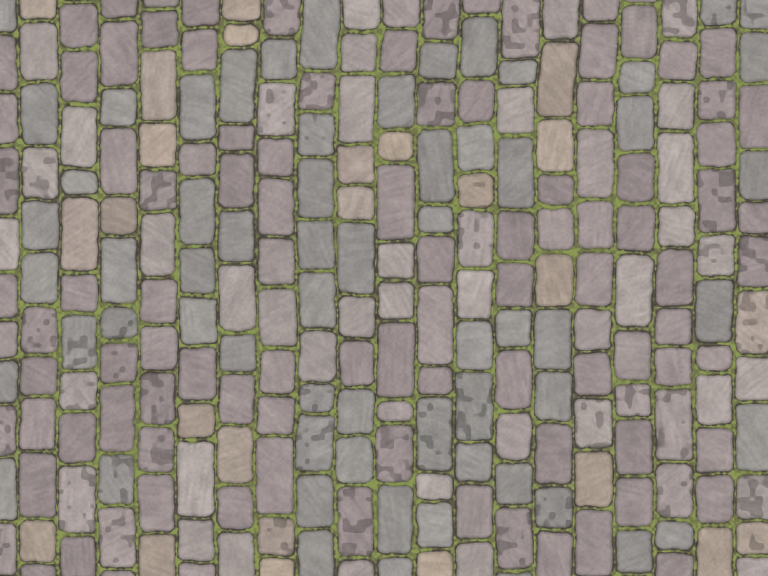
Write a Shadertoy shader that draws this texture.

```glsl
#define COLUMNS 19.25
#define ROWS 10.9
#define HEIGHT_JITTER 0.30
#define JOINT 0.0037
#define CORNER 0.011
#define ROUGHNESS 0.0042
#define SLANT 0.12
#define TAN_SHARE 0.13
#define MOSS 0.50

const vec3 MAUVE = vec3(0.595, 0.550, 0.548);
const vec3 PALE = vec3(0.650, 0.615, 0.600);
const vec3 GREY = vec3(0.575, 0.570, 0.555);
const vec3 TAN = vec3(0.680, 0.620, 0.555);
const vec3 SOIL = vec3(0.350, 0.330, 0.285);
const vec3 MOSS_DARK = vec3(0.420, 0.430, 0.285);
const vec3 MOSS_LIGHT = vec3(0.520, 0.570, 0.320);

float hash(vec2 p) {
    return fract(sin(dot(p, vec2(127.1, 311.7))) * 43758.5);
}

float noise(vec2 p) {
    vec2 i = floor(p), f = fract(p);
    f = f * f * (3.0 - 2.0 * f);
    return mix(mix(hash(i), hash(i + vec2(1, 0)), f.x),
               mix(hash(i + vec2(0, 1)), hash(i + vec2(1, 1)), f.x), f.y);
}

float fbm(vec2 p) {
    float sum = 0.0, amp = 0.5;
    for (int i = 0; i < 4; i++) {
        sum += amp * noise(p);
        p = p * 2.03 + 17.3;
        amp *= 0.5;
    }
    return sum / 0.9375;
}

mat2 rotation(float a) {
    return mat2(cos(a), sin(a), -sin(a), cos(a));
}

float roundedBox(vec2 p, vec2 halfSize, float r) {
    vec2 q = abs(p) - halfSize + r;
    return length(max(q, 0.0)) + min(max(q.x, q.y), 0.0) - r;
}

// Height of the joint below a given stone, in rows
float jointHeight(float row, float column) {
    return row + HEIGHT_JITTER * 2.0 * (hash(vec2(row, column) + 3.7) - 0.5);
}

vec3 stoneColor(vec2 p, vec2 local, vec2 id, float d) {
    float kind = hash(id + 21.3);
    vec3 color = mix(MAUVE, PALE, smoothstep(0.35, 0.95, hash(id + 5.1)));
    color = mix(color, GREY, step(0.72, kind) * 0.8);
    color = mix(color, TAN, step(kind, TAN_SHARE) * (0.45 + 0.5 * hash(id + 8.8)));
    color *= 0.96 + 0.09 * hash(id + 13.9);

    // Cleft streaks, broad mottling and fine grain
    vec2 along = rotation(6.28 * hash(id + 31.0)) * local;
    color *= 1.0 + 0.09 * (noise(along * vec2(35, 190) + id * 7.0) - 0.5);
    color *= 1.0 + 0.16 * (fbm(p * 42.0 + id) - 0.5);
    color *= 1.0 + 0.07 * (noise(p * 240.0) - 0.5);

    // Dark stains on a few stones
    float stain = smoothstep(0.62, 0.78, noise(p * 75.0 + 40.0));
    color *= 1.0 - 0.20 * stain * step(0.80, hash(id + 44.0));

    // Worn, darker rim
    return color * mix(0.84, 1.01, smoothstep(0.0, 0.006, -d));
}

vec3 jointColor(vec2 p, float d) {
    float fine = noise(p * 210.0) * 0.6 + noise(p * 110.0) * 0.4;
    float growth = 0.55 * fbm(p * 9.0) + 0.35 * fine + 45.0 * d - 0.04 * p.x;
    float cover = smoothstep(MOSS - 0.12, MOSS + 0.14, growth);
    vec3 moss = mix(MOSS_DARK, MOSS_LIGHT, smoothstep(0.25, 0.75, fine));
    vec3 color = mix(SOIL * (0.75 + 0.5 * fine), moss, cover);
    // Shade beside the stones
    return color * mix(0.82, 1.04, smoothstep(0.0, 0.0035, d));
}

void mainImage(out vec4 fragColor, in vec2 fragCoord) {
    vec2 p = fragCoord / iResolution.y;
    float pixel = 1.0 / iResolution.y;
    vec2 pitch = vec2(iResolution.x / iResolution.y / COLUMNS, 1.0 / ROWS);

    // Gently wandering columns
    float u = p.x / pitch.x + SLANT * (1.0 - p.y);
    u += 0.16 * (noise(vec2(p.x * 2.0, p.y * 5.0)) - 0.5);
    float column = floor(u + 0.5);

    // Staggered stones of uneven height
    float v = p.y / pitch.y + 0.5 * mod(column, 2.0) + 0.45 * hash(vec2(column, 9.0));
    float row = floor(v);
    row -= step(v, jointHeight(row, column));
    row += step(jointHeight(row + 1.0, column), v);
    float low = jointHeight(row, column);
    float high = jointHeight(row + 1.0, column);
    vec2 id = vec2(column, row);

    // Rough, slightly turned block
    vec2 local = vec2(u - column, v - 0.5 * (low + high)) * pitch;
    vec2 halfSize = 0.5 * vec2(1.0, high - low) * pitch;
    halfSize -= JOINT * (0.7 + 0.6 * vec2(hash(id + 1.2), hash(id + 2.4)));
    vec2 warp = vec2(fbm(p * 48.0), fbm(p * 48.0 + 71.0)) - 0.5;
    vec2 q = rotation(0.07 * (hash(id + 6.6) - 0.5)) * local + ROUGHNESS * 1.6 * warp;
    float d = roundedBox(q, halfSize, CORNER * (0.7 + 0.6 * hash(id + 7.7)));

    float stone = 1.0 - smoothstep(-pixel, pixel, d);
    vec3 color = mix(jointColor(p, max(d, 0.0)), stoneColor(p, local, id, d), stone);
    fragColor = vec4(color, 1.0);
}
```
